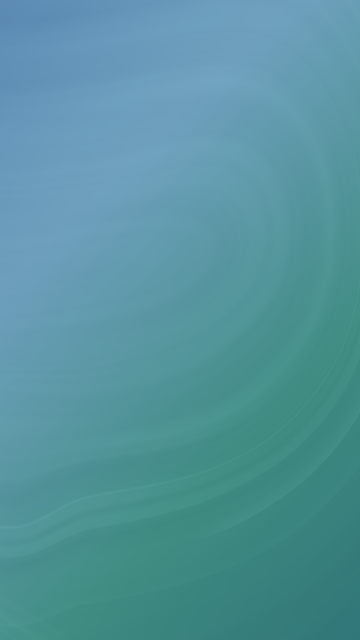
A WebGL 2 fragment shader for this background:

```glsl
#version 300 es
precision highp float;
// Marbled liquid in blue and green: a diagonal colour ramp overlaid with faint
// streaks. The streaks are noise stretched along the contours of a bent tongue
// that opens to the left, plus a few brighter folds in the lower half.

uniform vec2 u_resolution;
out vec4 fragColor;

float hash(vec2 p) {
  return fract(sin(dot(p, vec2(127.1, 311.7))) * 43758.5453);
}

float noise(vec2 p) {
  vec2 i = floor(p), f = fract(p);
  f = f * f * (3.0 - 2.0 * f);
  return mix(mix(hash(i), hash(i + vec2(1, 0)), f.x),
             mix(hash(i + vec2(0, 1)), hash(i + vec2(1, 1)), f.x), f.y);
}

// Diagonal ramp: deep blue, pale blue, green, deep teal.
vec3 ramp(float d) {
  vec3 c = mix(vec3(0.35, 0.53, 0.70), vec3(0.435, 0.63, 0.745), smoothstep(-0.15, 0.5, d));
  c = mix(c, vec3(0.25, 0.55, 0.51), clamp((d - 0.46) / 0.62, 0.0, 1.0));
  return mix(c, vec3(0.19, 0.46, 0.47), clamp((d - 1.08) / 0.48, 0.0, 1.0));
}

// Contour value of the flow: nested tongues inside, sweeping arcs outside.
float flow(vec2 p) {
  float v = p.y - 0.44 + 0.5 * p.x * p.x;
  v += 0.016 * (noise(p * vec2(6.0, 8.0)) - 0.5);
  v -= 0.03 * (1.0 - smoothstep(0.02, 0.14, p.x)) * smoothstep(0.25, 0.36, v);
  return sqrt(v * v + 4.0 * pow(p.x, 6.0) * exp(-1.5 * v));
}

// Soft line of the given half width around zero.
float line(float d, float width) {
  return exp(-d * d / (width * width));
}

// Fold with a crisp outer edge at zero and a long inner fade.
float fold(float d, float fade) {
  return smoothstep(0.0015, -0.0015, d) * exp(min(d, 0.0) / fade);
}

void main() {
  vec2 p = gl_FragCoord.xy / u_resolution.y;
  p.y = 1.0 - p.y; // measured downward from the top
  float f = flow(p);
  float lower = smoothstep(0.42, 0.6, p.x * 0.5 + p.y);

  // Streaks in several widths, densest along the outer sweep.
  float streak = 0.0;
  float amp = 0.024;
  float freq = 22.0;
  for (int i = 0; i < 4; i++) {
    streak += amp * (noise(vec2(p.x * 3.0 + float(i) * 7.3, f * freq)) - 0.5);
    amp *= 0.72;
    freq *= 1.9;
  }
  float dense = line(f - 0.31, 0.11);
  streak *= mix(0.65, 1.0, dense * lower) * (1.0 - 0.6 * smoothstep(0.4, 0.48, f) * lower);

  // Brighter folds of the lower sweep.
  float glow = 0.024 * line(f - 0.352, 0.0022) + 0.022 * fold(f - 0.398, 0.022);
  glow += 0.035 * fold(f - 0.452, 0.014) * smoothstep(0.28, 0.38, p.x);
  glow += 0.014 * fold(f - 0.512, 0.02);
  glow -= 0.014 * line(f - 0.375, 0.006);
  streak += glow * lower;

  // Stripes slanting across the lower left corner.
  float slant = p.y - 0.65 * p.x - 0.922;
  float corner = smoothstep(0.0, 0.006, slant) * smoothstep(0.2, 0.05, p.x);
  streak += corner * (0.012 + 0.02 * (noise(vec2(p.x * 4.0, slant * 130.0)) - 0.5));

  vec3 color = ramp(p.x + p.y) + streak * vec3(0.9, 1.0, 0.9);
  fragColor = vec4(color, 1.0);
}
```
